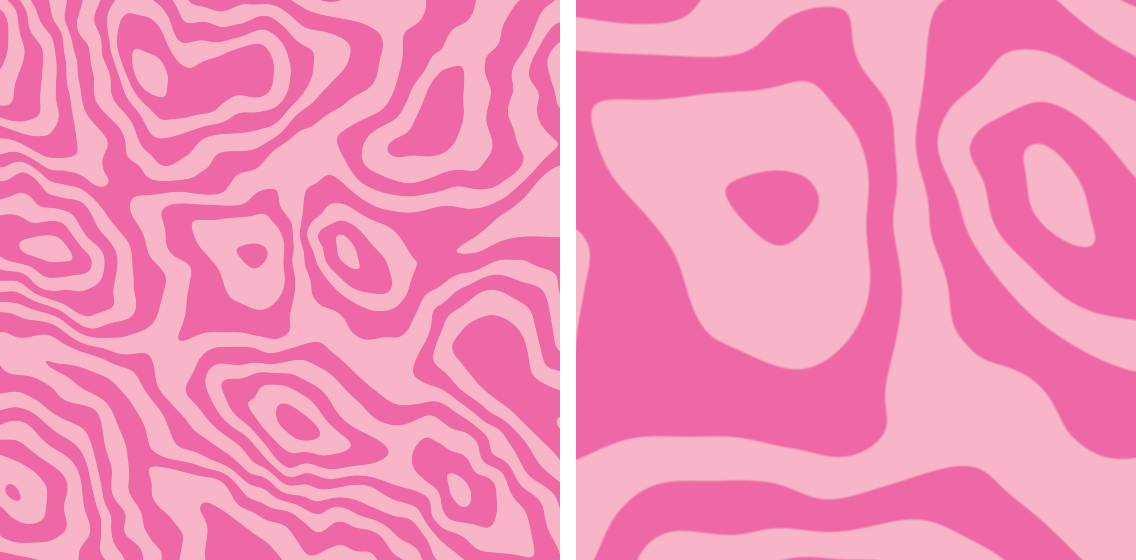
Left, the full canvas; right, a detail of the centre.
Write a three.js fragment shader that draws this pattern.

```glsl
// Two-tone pink contour bands, like a wobbly topographic map.
// A height field of merged, stretched hills plus broad noise is bent by two
// scales of domain warp, then cut into even bands with smooth edges.
varying vec2 vUv;

const float TAU = 6.2831853;
const vec3 PALE_PINK = vec3(0.97, 0.708, 0.78);
const vec3 DEEP_PINK = vec3(0.928, 0.408, 0.648);

float hash(vec2 p, float seed) {
  return fract(sin(dot(p, vec2(127.1, 311.7)) + seed * 17.3) * 43758.5453);
}

mat2 rotation(float angle) {
  float c = cos(angle), s = sin(angle);
  return mat2(c, s, -s, c);
}

// Slope contributed by one lattice corner
float corner(vec2 cell, vec2 offset, float seed) {
  float angle = TAU * hash(cell, seed);
  return dot(vec2(cos(angle), sin(angle)), offset);
}

// Gradient noise, roughly -0.6 to 0.6
float noise(vec2 p, float seed) {
  vec2 i = floor(p), f = p - i;
  vec2 u = f * f * f * (f * (f * 6.0 - 15.0) + 10.0);
  vec2 e = vec2(1.0, 0.0);
  float low = mix(corner(i, f, seed), corner(i + e.xy, f - e.xy, seed), u.x);
  float high = mix(corner(i + e.yx, f - e.yx, seed),
                   corner(i + e.xx, f - e.xx, seed), u.x);
  return mix(low, high, u.y);
}

vec2 warp(vec2 p, float frequency, float amount, float seed) {
  vec2 q = rotation(0.5) * p * frequency;
  return p + amount * vec2(noise(q, seed), noise(q, seed + 5.0));
}

// Smooth minimum distance to jittered, stretched hill centres
float hills(vec2 p, float density, float sharpness, float seed) {
  p *= density;
  vec2 home = floor(p);
  float total = 0.0;
  for (int y = -2; y <= 2; y++) {
    for (int x = -2; x <= 2; x++) {
      vec2 cell = home + vec2(float(x), float(y));
      vec2 jitter = vec2(hash(cell, seed), hash(cell, seed + 1.0));
      vec2 centre = cell + mix(vec2(0.1), vec2(0.9), jitter);
      // Hills lean down to the right, but up to the right in the far corner
      float corner = smoothstep(1.1, 1.5, (centre.x + centre.y) / density);
      float lean = mix(0.75, -0.5, corner) + hash(cell, seed + 2.0) - 0.5;
      vec2 d = rotation(lean) * (p - centre) * vec2(0.65, 1.35);
      float rise = 0.25 * (hash(cell, seed + 3.0) - 0.5);
      total += exp(-sharpness * (sqrt(dot(d, d) + 0.003) + rise));
    }
  }
  return -log(total) / sharpness;
}

// Positive inside pale bands, negative inside deep ones
float bands(vec2 p, float perUnit) {
  vec2 q = warp(p, 5.0, 0.05, 3.0);
  q = warp(q, 14.0, 0.025, 9.0);
  float height = hills(q, 2.7, 11.0, 2.0)
               + 0.38 * noise(q * 3.2 + 1.7, 6.0);
  return sin(TAU * height * perUnit);
}

void main() {
  float perUnit = 5.2;
  float probe = 0.0008;
  float softness = 0.001;

  // Divide by the slope to get a distance to the band edge
  float value = bands(vUv, perUnit);
  vec2 slope = vec2(bands(vUv + vec2(probe, 0.0), perUnit),
                    bands(vUv + vec2(0.0, probe), perUnit)) - value;
  float edge = value * probe / max(length(slope), 0.0001);

  float pale = smoothstep(-softness, softness, edge);
  gl_FragColor = vec4(mix(DEEP_PINK, PALE_PINK, pale), 1.0);
}
```
